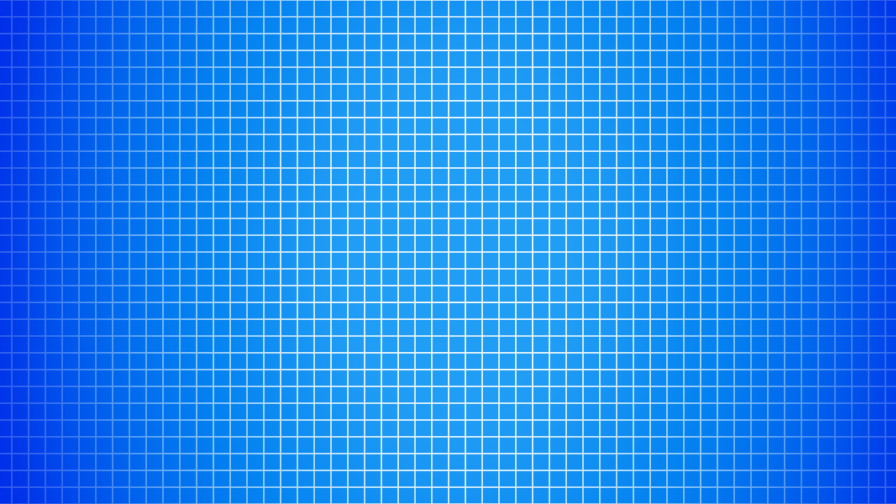
Write a Shadertoy shader that draws this pattern.

```glsl
const float ROWS = 30.0;
const float LINE_WIDTH = 0.092;                  // share of one cell
const vec2 GRID_SHIFT = vec2(0.0012, 0.0);       // in canvas heights
const vec2 GLOW_CENTRE = vec2(0.025, 0.0);
const vec2 GLOW_SQUASH = vec2(1.0, 0.72);

const vec3 SKY = vec3(0.125, 0.615, 0.960);
const vec3 AZURE = vec3(0.015, 0.515, 0.945);
const vec3 COBALT = vec3(0.000, 0.390, 0.930);
const vec3 DEEP = vec3(0.000, 0.170, 0.915);
const vec3 CHALK = vec3(0.960, 0.985, 0.970);

// Background colour by distance from the glow
vec3 glowColour(float dist) {
    vec3 colour = mix(SKY, AZURE, smoothstep(0.20, 0.56, dist));
    colour = mix(colour, COBALT, smoothstep(0.48, 0.78, dist));
    return mix(colour, DEEP, smoothstep(0.68, 1.02, dist));
}

// Share of the filter window covered by the nearest line on each axis
vec2 lineCoverage(vec2 cell, float width, float window) {
    vec2 dist = abs(cell - round(cell));
    vec2 upper = min(dist + 0.5 * window, vec2(0.5 * width));
    vec2 lower = max(dist - 0.5 * window, vec2(-0.5 * width));
    return max(upper - lower, 0.0) / window;
}

// Slight brightness drift from line to line
vec2 lineTone(vec2 index) {
    vec2 waves = sin(index * 1.7) + 0.6 * sin(index * 4.3 + 1.2);
    return 0.95 + 0.03 * waves;
}

void mainImage(out vec4 fragColor, in vec2 fragCoord) {
    vec2 p = (fragCoord - 0.5 * iResolution.xy) / iResolution.y;
    float dist = length((p - GLOW_CENTRE) * GLOW_SQUASH);
    vec3 colour = glowColour(dist);

    // Square grid
    vec2 cell = (p - GRID_SHIFT) * ROWS;
    float window = 1.15 * ROWS / iResolution.y;
    vec2 ink = lineCoverage(cell, LINE_WIDTH, window) * lineTone(round(cell));
    float grid = 1.0 - (1.0 - ink.x) * (1.0 - ink.y);

    // Lines dim away from the glow
    float strength = mix(0.97, 0.22, smoothstep(0.18, 0.92, dist));
    colour = mix(colour, CHALK, clamp(grid * strength, 0.0, 1.0));
    fragColor = vec4(colour, 1.0);
}
```
